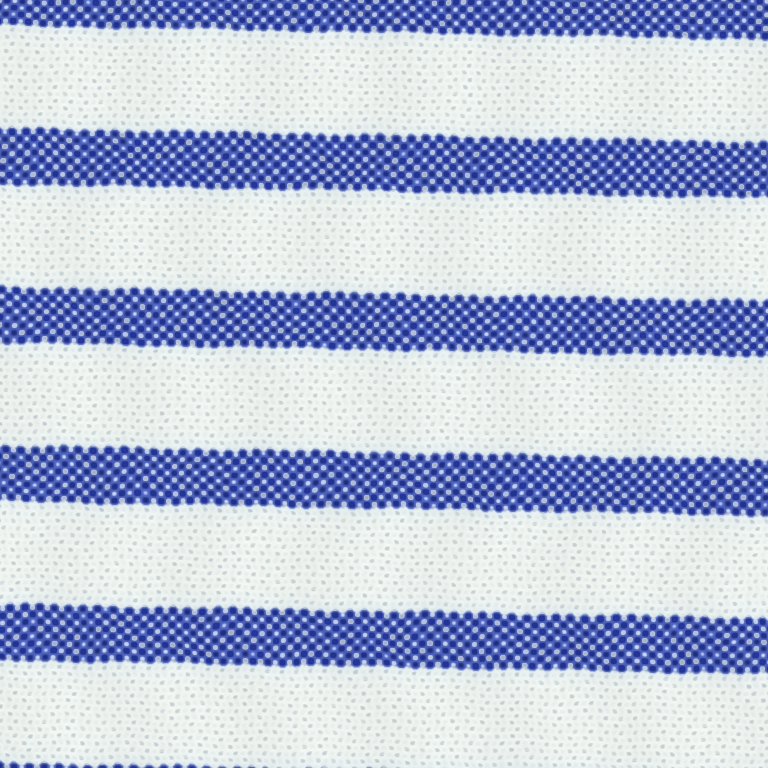
This texture is drawn by a Shadertoy shader. Its source:

```glsl
// Plain-woven cotton with slightly tilted blue weft stripes on a white ground.
// A product of two cosines marks which thread lies on top at each crossing;
// the same wave shades the floats, opens pale dots and notches the stripe edges.

const float PI = 3.14159265;

// Weave layout, in canvas heights and threads
const float TILT = 0.0182;           // drop of the stripes across the canvas
const float STRIPE_PERIOD = 0.2066;  // height of one blue and white repeat
const float STRIPE_START = 0.141;    // lower edge of a blue stripe at the left
const float ROWS_PER_PERIOD = 23.0;
const float BLUE_ROWS = 8.0;
const float COLUMNS = 104.0;
const float TOOTH = 0.28;            // edge notch depth, in rows
const float EDGE_SOFTNESS = 0.28;    // in rows

// Irregularity
const float WOBBLE = 0.10;           // thread drift, in threads
const float GRAIN = 0.16;            // brightness variation per crossing
const float SPECK_CHANCE = 0.0002;   // rare grey lint

// Colours
const vec3 DEEP_BLUE = vec3(0.13, 0.19, 0.55);
const vec3 MID_BLUE = vec3(0.31, 0.39, 0.72);
const vec3 PALE_BLUE = vec3(0.73, 0.78, 0.90);
const vec3 COTTON = vec3(0.935, 0.955, 0.94);
const vec3 COTTON_SHADE = vec3(0.80, 0.835, 0.84);
const vec3 BLUE_TINT = vec3(0.93, 0.96, 1.0);
const vec3 LINT = vec3(0.42, 0.43, 0.48);

float hash(vec2 p) {
    vec3 q = fract(vec3(p.xyx) * 0.1031);
    q += dot(q, q.yzx + 33.33);
    return fract((q.x + q.y) * q.z);
}

// Thread coordinates: integers lie on the centres of warp and weft threads
vec2 threadSpace(vec2 uv) {
    vec2 t = vec2((uv.x - TILT * uv.y) * COLUMNS,
                  (uv.y + TILT * uv.x - STRIPE_START) / STRIPE_PERIOD * ROWS_PER_PERIOD - 0.5);
    vec2 drift = sin(t.yx * vec2(0.83, 0.71) + 1.7 * sin(t * 0.19))
               + sin(t.yx * vec2(0.31, 0.23) + t * 0.47);
    return t + WOBBLE * drift;
}

// +1 where the weft lies on top, -1 where the warp does
float weave(vec2 t) {
    return cos(PI * t.x) * cos(PI * t.y);
}

// Signed depth inside the nearest blue stripe, in rows, with notched edges
float stripeDepth(vec2 t) {
    float middle = 0.5 * (BLUE_ROWS - 1.0);
    float halfPeriod = 0.5 * ROWS_PER_PERIOD;
    float r = mod(t.y - middle + halfPeriod, ROWS_PER_PERIOD) - halfPeriod;
    float edgeRow = t.y - r + sign(r) * middle;
    return 0.5 * BLUE_ROWS + TOOTH * weave(vec2(t.x, edgeRow)) - abs(r);
}

void mainImage(out vec4 fragColor, in vec2 fragCoord) {
    vec2 uv = fragCoord / iResolution.y;
    vec2 t = threadSpace(uv);
    vec2 crossing = floor(t + 0.5);
    float over = weave(t);
    float chance = hash(crossing + 200.0);
    float variation = (chance - 0.5) * abs(over);

    // White cotton: small slanted shadows between the floats
    float slanted = weave(t + vec2(0.18 * sin(PI * t.y), 0.35));
    float shadow = smoothstep(0.25, 0.95, -slanted) + 0.22 * smoothstep(0.3, 0.9, slanted);
    vec3 ground = mix(COTTON, COTTON_SHADE, shadow * (0.7 + 0.6 * chance));
    float depth = stripeDepth(t);
    ground *= mix(vec3(1.0), BLUE_TINT, exp(-max(-depth, 0.0) * 1.2));

    // Blue stripe: dark weft floats with pale warp dots between them
    float level = over + 0.9 * variation;
    vec3 stripe = mix(MID_BLUE, DEEP_BLUE, smoothstep(-0.15, 0.65, level));
    stripe = mix(stripe, PALE_BLUE, smoothstep(-0.22, -0.72, level));
    stripe *= 1.0 + GRAIN * 1.5 * variation;

    vec3 color = mix(ground, stripe, smoothstep(-EDGE_SOFTNESS, EDGE_SOFTNESS, depth));

    // Fine grain, uneven dye along the threads and stray lint
    color *= 1.0 + 0.25 * GRAIN * variation;
    color *= 1.0 + 0.008 * sin(t.x * 0.37 + 2.0 * sin(t.y * 0.13));
    float speck = step(1.0 - SPECK_CHANCE, hash(crossing + 517.0));
    color = mix(color, LINT, speck * smoothstep(0.1, 0.6, abs(over)));

    fragColor = vec4(clamp(color, 0.0, 1.0), 1.0);
}
```
